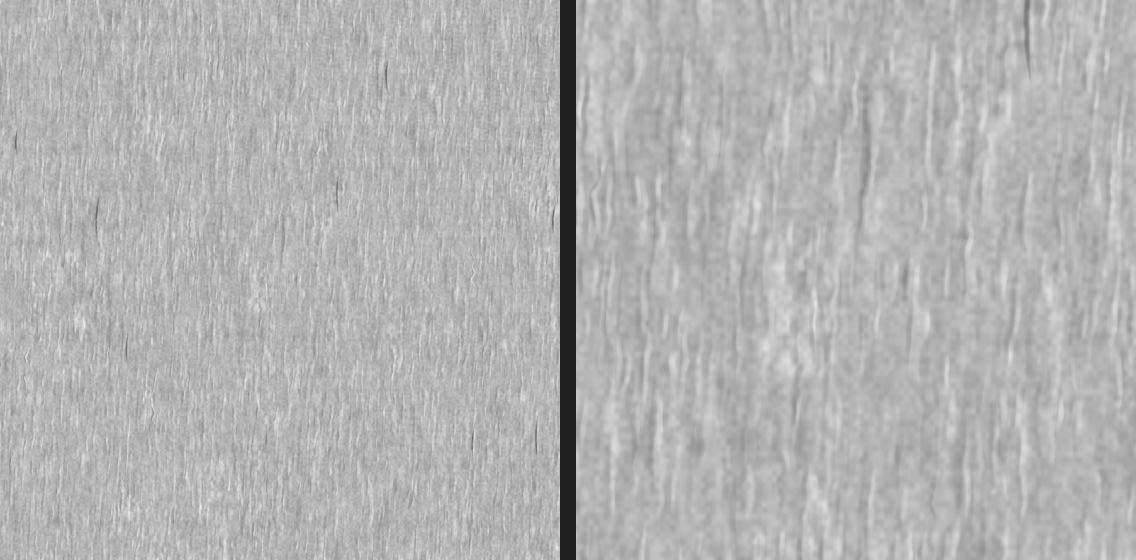
Left: the whole. Right: its middle third, enlarged.
This texture is drawn by a Shadertoy shader. Its source:

```glsl
// Pale grey weathered wood: fine upright fibres, worn light flakes, a few cracks.
// Stretched value noise makes the fibres and flakes; an offset copy of the flecks
// gives them relief, and loops scatter tapered cracks and bright splinters.

float hash(vec2 p) {
    return fract(sin(dot(p, vec2(127.1, 311.7))) * 43758.5453);
}

float noise(vec2 p) {
    vec2 cell = floor(p);
    vec2 f = fract(p);
    f = f * f * (3.0 - 2.0 * f);
    float low = mix(hash(cell), hash(cell + vec2(1, 0)), f.x);
    float high = mix(hash(cell + vec2(0, 1)), hash(cell + vec2(1, 1)), f.x);
    return mix(low, high, f.y);
}

// Short raised fibres in two sizes, 0 to 1
float flecks(vec2 p) {
    float thin = smoothstep(0.60, 0.95, noise(p * vec2(235, 38) + 31.0));
    float wide = smoothstep(0.66, 0.95, noise(p * vec2(180, 24) + 77.0));
    return max(thin, wide);
}

// Offset from a randomly placed sliver: x across it, y along it (ends at -1 and 1)
vec2 sliverOffset(vec2 p, float id, float halfLength) {
    vec2 d = p - vec2(hash(vec2(id, 1.7)), hash(vec2(id, 5.3)));
    float along = d.y / halfLength;
    float lean = 0.12 * (hash(vec2(id, 9.1)) - 0.3);
    return vec2(d.x - lean * d.y - 0.003 * along * along, along);
}

void mainImage(out vec4 fragColor, in vec2 fragCoord) {
    vec2 uv = fragCoord / iResolution.xy;

    // Grain leans slightly right; its fibres waver and have rough sides
    vec2 grain = uv;
    grain.x += 0.004 * noise(uv * vec2(30, 22)) - 0.05 * uv.y;
    grain.x += 0.0025 * noise(uv * vec2(130, 95) + 17.0);

    // Fibres, fine tooth and faint broad tone
    float tone = 0.704;
    tone += 0.070 * (noise(grain * vec2(250, 42)) - 0.5);
    tone += 0.024 * (noise(grain * vec2(85, 12) + 57.0) - 0.5);
    tone += 0.075 * (noise(uv * vec2(330, 270) + 13.0) - 0.5);
    tone += 0.050 * (noise(uv * vec2(210, 150) + 29.0) - 0.5);
    tone += 0.014 * (noise(uv * vec2(15, 7) + 83.0) - 0.5);

    // Raised flecks with a shaded left side, and dark grooves
    float broken = 0.55 + 0.75 * noise(uv * vec2(160, 130) + 61.0);
    tone += 0.100 * broken * flecks(grain) - 0.045 * flecks(grain + vec2(0.003, 0.0));
    tone -= 0.060 * smoothstep(0.62, 0.95, noise(grain * vec2(230, 30) + 191.0));

    // Small worn patches broken into pale flakes
    float wear = 0.5 * noise(uv * vec2(13, 8) + 7.0) + 0.5 * noise(uv * vec2(50, 24) + 3.0);
    float flakes = noise(grain * vec2(240, 110) + 41.0);
    tone += 0.10 * smoothstep(0.62, 0.88, wear) * smoothstep(0.3, 0.85, flakes);

    // Bright ragged splinters with a dark edge
    for (float i = 0.0; i < 10.0; i++) {
        vec2 d = sliverOffset(uv, i + 40.0, 0.025 + 0.04 * hash(vec2(i, 2.9)));
        d.x += 0.008 * (noise(uv * vec2(70, 80) + i) - 0.5);
        float taper = max(1.0 - d.y * d.y, 0.0);
        float ragged = taper * smoothstep(0.3, 0.6, noise(uv * vec2(110, 75) + i * 5.0));
        tone += 0.13 * ragged * (1.0 - smoothstep(0.0003, 0.0027, abs(d.x)));
        tone -= 0.09 * ragged * (1.0 - smoothstep(0.0003, 0.0020, abs(d.x + 0.003)));
    }

    // Thin dark cracks: sharp core, soft shade on the left, light lip on the right
    for (float i = 0.0; i < 8.0; i++) {
        vec2 d = sliverOffset(uv, i + 11.0, 0.025 + 0.016 * hash(vec2(i, 6.1)));
        float taper = max(1.0 - d.y * d.y, 0.0);
        float core = 1.0 - smoothstep(0.0004, 0.0006 + 0.0020 * taper, abs(d.x));
        float shade = smoothstep(-0.010, 0.0, d.x) * (1.0 - smoothstep(0.0, 0.002, d.x));
        float lip = 1.0 - smoothstep(0.0, 0.002, abs(d.x - 0.0033));
        tone += taper * (0.06 * lip - 0.07 * shade - 0.20 * core);
    }

    fragColor = vec4(vec3(clamp(tone, 0.38, 0.92)), 1.0);
}
```
